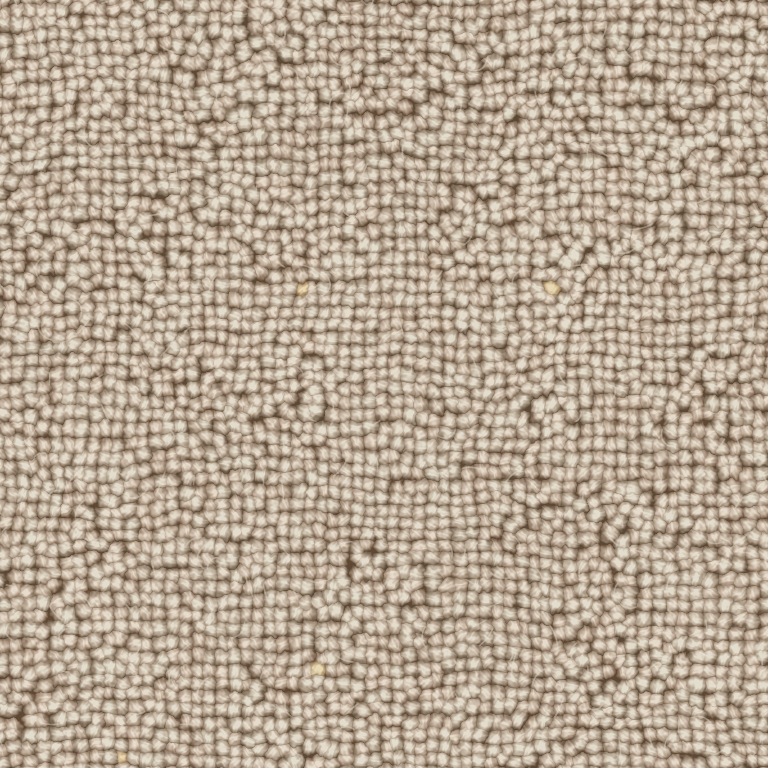
This texture is drawn by a WebGL 1 fragment shader. Its source:

```glsl
precision highp float;
// Loop-pile wool carpet: jittered cellular grid of rounded beige tufts,
// each a shaded dome with twisted-yarn streaks and dark gaps between,
// finished with fine fuzz and a scatter of loose pale fibres.

uniform vec2 u_resolution;

const vec2 TUFTS = vec2(61.0, 58.0);
const float FIBRE_CELLS = 22.0;
const float BLEND = 42.0;
const vec3 GAP_BROWN = vec3(0.34, 0.26, 0.18);
const vec3 WOOL_CREAM = vec3(0.885, 0.85, 0.785);
const vec3 MID_WARMTH = vec3(0.0, 0.11, 0.17);
const vec3 FIBRE_CREAM = vec3(0.89, 0.86, 0.80);

vec2 hash2(vec2 p) {
  vec3 q = fract(p.xyx * vec3(0.1031, 0.1030, 0.0973));
  q += dot(q, q.yzx + 33.33);
  return fract((q.xx + q.yz) * q.zy);
}

float valueNoise(vec2 p) {
  vec2 i = floor(p);
  vec2 f = fract(p);
  f = f * f * (3.0 - 2.0 * f);
  float low = mix(hash2(i).x, hash2(i + vec2(1.0, 0.0)).x, f.x);
  float high = mix(hash2(i + vec2(0.0, 1.0)).x, hash2(i + 1.0).x, f.x);
  return mix(low, high, f.y);
}

// Centred two-channel noise, used to displace the weave.
vec2 wobble(vec2 p) {
  return vec2(valueNoise(p + 17.0), valueNoise(p + 43.0)) - 0.5;
}

// Brightness of the twisted strands across one tuft.
float yarnTwist(vec2 rel, vec2 seed) {
  float angle = mix(0.3, 1.5, seed.x) + step(0.7, seed.y) * 1.4;
  float across = dot(rel, vec2(cos(angle), sin(angle)));
  return sin(across * 21.0 + seed.y * 6.28 + 4.0 * rel.x * rel.y);
}

// Dye variation: faintly pink to faintly grey, with very rare yellow tufts.
vec3 tuftTint(vec2 seed) {
  vec3 tint = mix(vec3(0.010, -0.005, -0.004), vec3(-0.006, 0.001, 0.002), seed.x);
  return tint + step(0.9992, seed.y) * vec3(0.02, -0.01, -0.09);
}

// Wool colour along the ramp from shadowed gap to lit crown.
vec3 woolRamp(float tone) {
  return mix(GAP_BROWN, WOOL_CREAM, tone) - MID_WARMTH * tone * tone * (1.0 - tone);
}

// Blends nearby domes; returns tint in rgb and tone in a.
vec4 tuftField(vec2 p, float disorder) {
  vec2 home = floor(p);
  vec4 total = vec4(0.0);
  float weightSum = 0.0;
  for (int y = -1; y <= 1; y++) {
    for (int x = -1; x <= 1; x++) {
      vec2 cell = home + vec2(float(x), float(y));
      vec2 place = hash2(cell + 7.0);
      vec2 seed = hash2(cell + 91.0);
      vec2 rel = p - cell - 0.5 - (place - 0.5) * disorder;
      float lean = (seed.y - 0.5) * disorder;
      vec2 shape = vec2(rel.x + lean * rel.y, rel.y - lean * rel.x);
      shape *= vec2(0.98, 1.05);
      float d2 = dot(shape, shape);
      float lift = seed.x * (0.04 + 0.34 * disorder);
      float weight = exp(BLEND * (lift - d2));
      float tone = 1.0 - 2.15 * d2 / (1.0 + 0.5 * d2) + 0.5 * lift;
      tone += dot(rel, vec2(-0.06, 0.20));
      tone += 0.05 * yarnTwist(rel, seed) + 0.09 * (seed.y - 0.5);
      total += weight * vec4(tuftTint(seed), tone);
      weightSum += weight;
    }
  }
  return total / weightSum;
}

// Coverage of thin curved hairs scattered one per cell.
float looseFibres(vec2 p, float pixel) {
  vec2 home = floor(p);
  float cover = 0.0;
  for (int y = -1; y <= 1; y++) {
    for (int x = -1; x <= 1; x++) {
      vec2 cell = home + vec2(float(x), float(y));
      vec2 seed = hash2(cell + 211.0);
      vec2 rel = p - cell - hash2(cell + 157.0);
      float angle = seed.x * 6.28;
      float c = cos(angle);
      float s = sin(angle);
      vec2 q = vec2(c * rel.x + s * rel.y, c * rel.y - s * rel.x);
      float bend = (seed.y - 0.5) * 4.0;
      float off = abs(q.y - bend * q.x * q.x) / sqrt(1.0 + 4.0 * bend * bend * q.x * q.x);
      float line = 1.0 - smoothstep(0.006, 0.012 + pixel, off);
      float reach = mix(0.15, 0.42, fract(seed.x * 13.0));
      float ends = 1.0 - smoothstep(reach * 0.7, reach, abs(q.x));
      cover = max(cover, line * ends * step(0.25, seed.y));
    }
  }
  return cover;
}

void main() {
  float extent = min(u_resolution.x, u_resolution.y);
  vec2 uv = gl_FragCoord.xy / extent;

  // Tidier and lumpier patches merge gradually; rows wander at two scales.
  float disorder = mix(0.22, 0.66, valueNoise(uv * 15.0));
  vec2 drift = 0.9 * wobble(uv * 8.0) + 0.28 * wobble(uv * 25.0);
  vec2 ragged = 0.26 * wobble(uv * 170.0);
  vec4 tuft = tuftField(uv * TUFTS + drift + ragged, disorder);

  // Fuzz and broad wear soften the even shading.
  float fuzz = valueNoise(uv * 290.0 + 9.0) - 0.5;
  float wear = valueNoise(uv * 7.0 + 60.0) - 0.5;
  float tone = clamp(tuft.a + 0.19 * fuzz + 0.04 * wear, 0.04, 1.02);

  vec3 color = woolRamp(tone) + tuft.rgb;
  float fibre = looseFibres(uv * FIBRE_CELLS, FIBRE_CELLS / extent);
  color = mix(color, FIBRE_CREAM, 0.42 * fibre);
  gl_FragColor = vec4(color, 1.0);
}
```
